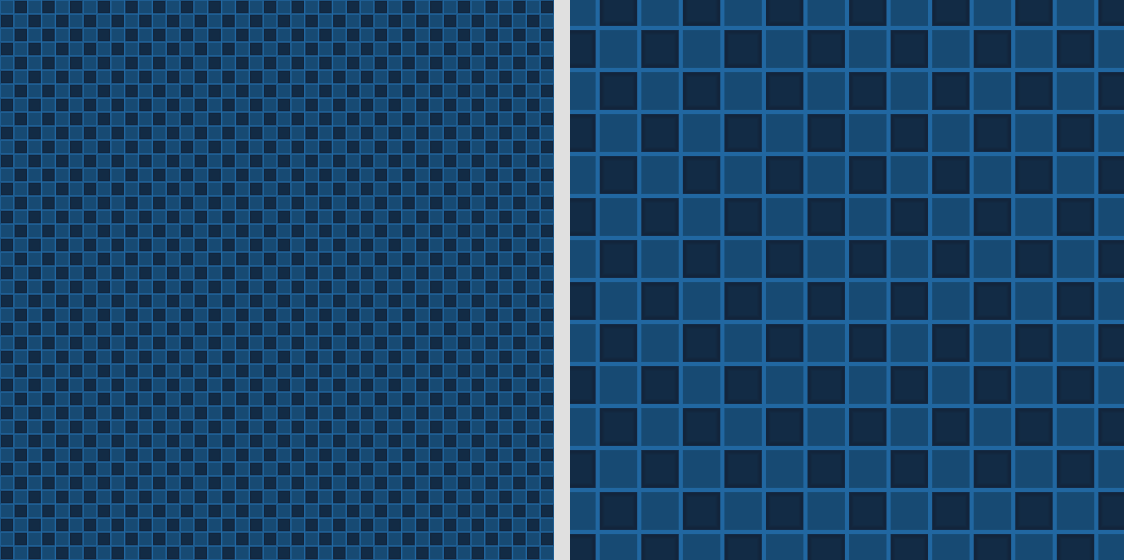
Left, the full canvas; right, a detail of the centre.
A WebGL 1 fragment shader for this pattern:

```glsl
precision highp float;

uniform vec2 u_resolution;

const vec2 CELLS = vec2(40.0, 40.0);   // even counts keep the checker seamless
const float LINE_WIDTH = 0.10;         // in cells
const float SHADE_START = 0.08;        // distance from the cell border, in cells
const float SHADE_END = 0.19;

const vec3 BLUE = vec3(0.09, 0.29, 0.45);
const vec3 NAVY = vec3(0.07, 0.17, 0.27);
const vec3 NAVY_EDGE = vec3(0.07, 0.14, 0.23);
const vec3 LINE = vec3(0.13, 0.405, 0.63);

// Distance to the nearest cell border along each axis.
vec2 borderDistance(vec2 p) {
  return 0.5 - abs(fract(p) - 0.5);
}

// 1 on dark cells, 0 on light ones; the lower left cell is dark.
float darkCell(vec2 p) {
  vec2 cell = floor(p);
  return 1.0 - mod(cell.x + cell.y, 2.0);
}

// Antialiased coverage of the grid lines.
float gridLines(vec2 dist, vec2 pixel) {
  vec2 cover = clamp((0.5 * LINE_WIDTH - dist) / pixel + 0.5, 0.0, 1.0);
  return max(cover.x, cover.y);
}

void main() {
  vec2 p = gl_FragCoord.xy / u_resolution * CELLS;
  vec2 pixel = CELLS / u_resolution;
  vec2 dist = borderDistance(p);

  // Dark cells deepen softly toward their borders.
  float inner = smoothstep(SHADE_START, SHADE_END, min(dist.x, dist.y));
  vec3 navy = mix(NAVY_EDGE, NAVY, inner);

  vec3 color = mix(BLUE, navy, darkCell(p));
  color = mix(color, LINE, gridLines(dist, pixel));
  gl_FragColor = vec4(color, 1.0);
}
```
